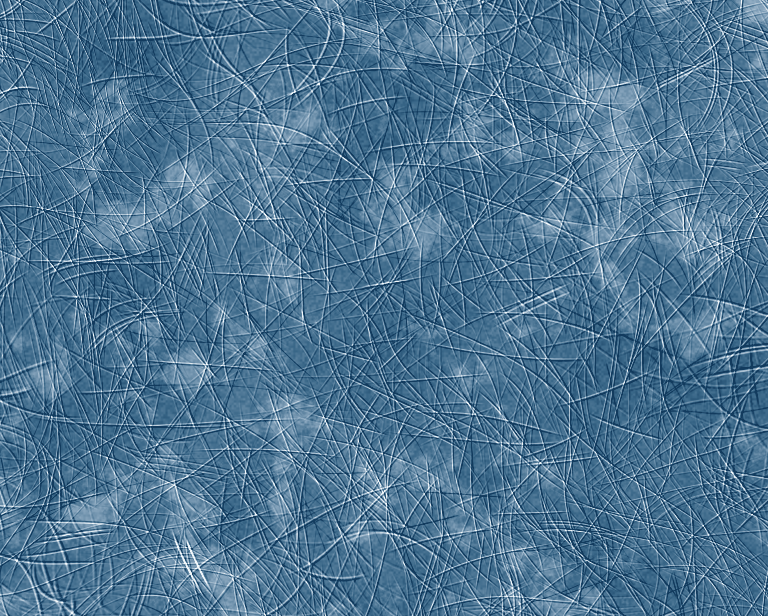
A Shadertoy shader for this texture:

```glsl
// Cloudy blue surface covered with fine pale scratches and curved hair-like strokes.

const float PI = 3.14159;

// Hashes and noise
vec4 hash4(vec2 p) {
    vec4 h = fract(p.xyxy * vec4(0.1031, 0.1030, 0.0973, 0.1099));
    h += dot(h, h.wzxy + 33.33);
    return fract((h.xxyz + h.yzzw) * h.zywx);
}

float noise(vec2 p) {
    vec2 cell = floor(p), f = fract(p);
    f = f * f * (3.0 - 2.0 * f);
    float low = mix(hash4(cell).x, hash4(cell + vec2(1, 0)).x, f.x);
    float high = mix(hash4(cell + vec2(0, 1)).x, hash4(cell + vec2(1, 1)).x, f.x);
    return mix(low, high, f.y);
}

float fbm(vec2 p, float gain) {
    float sum = 0.0, amp = 1.0, total = 0.0;
    for (int i = 0; i < 6; i++) {
        sum += amp * noise(p);
        total += amp;
        p = mat2(1.6, 1.2, -1.2, 1.6) * p + 7.3;
        amp *= gain;
    }
    return sum / total;
}

vec2 rotate(vec2 p, float angle) {
    float c = cos(angle), s = sin(angle);
    return vec2(c * p.x + s * p.y, c * p.y - s * p.x);
}

// Antialiased line coverage at distance d
float lineMask(float d, float width, float px) {
    return clamp((width - abs(d)) / px + 0.5, 0.0, 1.0);
}

// One direction of bowed strokes: pale ridge with a dark edge beside it
float scratches(vec2 p, float angle, vec2 size, float width, float strength,
                float presence, int strands, float seed) {
    float px = 1.0 / iResolution.y;
    vec2 q = rotate(p, angle) / size;
    float tone = 0.0;
    for (int k = -1; k <= 1; k++) {
        float row = floor(q.y) + float(k);
        float x = q.x + 7.0 * hash4(vec2(row, seed)).y;
        vec2 id = vec2(floor(x), row) + seed * vec2(17.0, 31.0);
        vec4 shape = hash4(id), style = hash4(id + 91.7);
        if (style.x > presence) continue;

        float slope = shape.x - 0.5;
        float weight = strength * mix(0.1, 0.52, pow(style.y, 1.6));
        float ridge = step(0.1, style.z);

        for (int n = 0; n < strands; n++) {
            vec4 jitter = hash4(id + 13.1 * float(n + 1));
            float t = fract(x) - 0.5;
            float reach = (0.2 + 0.3 * shape.z) * mix(0.6, 1.0, jitter.x);
            float envelope = 1.0 - smoothstep(0.5, 1.0, abs(t) / reach);
            float spread = float(n) - 0.5 * float(strands - 1) + jitter.y - 0.5;
            float bow = (2.0 * shape.y - 1.0) * (0.85 + 0.3 * jitter.z);
            float center = 0.2 + 0.6 * shape.w + 0.12 * spread;
            float curve = center + slope * t + bow * (4.0 * t * t - 0.5);
            float grade = (slope + 8.0 * bow * t) * size.y / size.x;
            float d = (q.y - row - curve) * size.y / sqrt(1.0 + grade * grade);
            float w = width * (0.4 + 0.6 * envelope);
            float light = ridge * lineMask(d, w, px);
            float dark = lineMask(d + w + 0.0019, 0.0008, px);
            float darkness = 0.8 * min(weight, 0.4);
            tone += envelope * (weight * light - darkness * dark);
        }
    }
    return tone;
}

// Tone to colour: deep blue, mid blue, pale blue, white
vec3 blueRamp(float tone) {
    vec3 deep = vec3(0.07, 0.23, 0.37), mid = vec3(0.22, 0.40, 0.53);
    vec3 pale = vec3(0.56, 0.67, 0.76), white = vec3(0.95, 0.97, 0.98);
    vec3 color = mix(deep, mid, clamp((tone - 0.05) / 0.17, 0.0, 1.0));
    color = mix(color, pale, clamp((tone - 0.22) / 0.34, 0.0, 1.0));
    return mix(color, white, clamp((tone - 0.56) / 0.39, 0.0, 1.0));
}

void mainImage(out vec4 fragColor, in vec2 fragCoord) {
    vec2 p = fragCoord / iResolution.y;
    vec2 middle = 0.5 * iResolution.xy / iResolution.y;

    // Mottled ground with ragged chalky patches and grain
    float tone = 0.262 + 0.22 * (fbm(p * 5.0 + 4.0, 0.6) - 0.5);
    tone += 0.2 * smoothstep(0.52, 0.72, fbm(p * 13.0 + 20.0, 0.72));
    tone += 0.13 * (noise(p * 270.0) - 0.5);

    // Strokes run straight in the middle and bend toward the borders
    float border = smoothstep(0.15, 0.6, length(p - middle));
    vec2 swirl = vec2(noise(p * 3.5 + 11.0), noise(p * 3.5 + 47.0)) - 0.5;
    vec2 bent = p + 0.14 * border * swirl + 5.0;

    // Dense fine scratches, falling steeply to the right more often than not
    for (int i = 0; i < 26; i++) {
        float seed = float(i) + 1.0;
        float angle = PI * fract(seed * 0.618);
        angle -= 0.3 * sin(2.0 * (angle - 2.0));
        vec2 size = vec2(0.2 + 0.3 * fract(seed * 0.37), 0.042);
        tone += scratches(bent, angle, size, 0.0007, 1.0, 0.75, 1, seed);
    }

    // Bundles of curved hairs, then a few tapered bright ones, mostly near the borders
    float hairs = 0.0;
    for (int i = 0; i < 5; i++) {
        float seed = float(i) + 40.0;
        float angle = PI * fract(seed * 0.618 + 0.2);
        hairs += scratches(bent, angle, vec2(0.36, 0.1), 0.0008, 1.0, 0.4, 3, seed);
        hairs += scratches(bent, angle + 0.6, vec2(0.32, 0.1), 0.0014, 1.8, 0.08, 2, seed + 20.0);
    }
    tone += hairs * mix(0.5, 1.0, border);

    fragColor = vec4(blueRamp(tone), 1.0);
}
```
